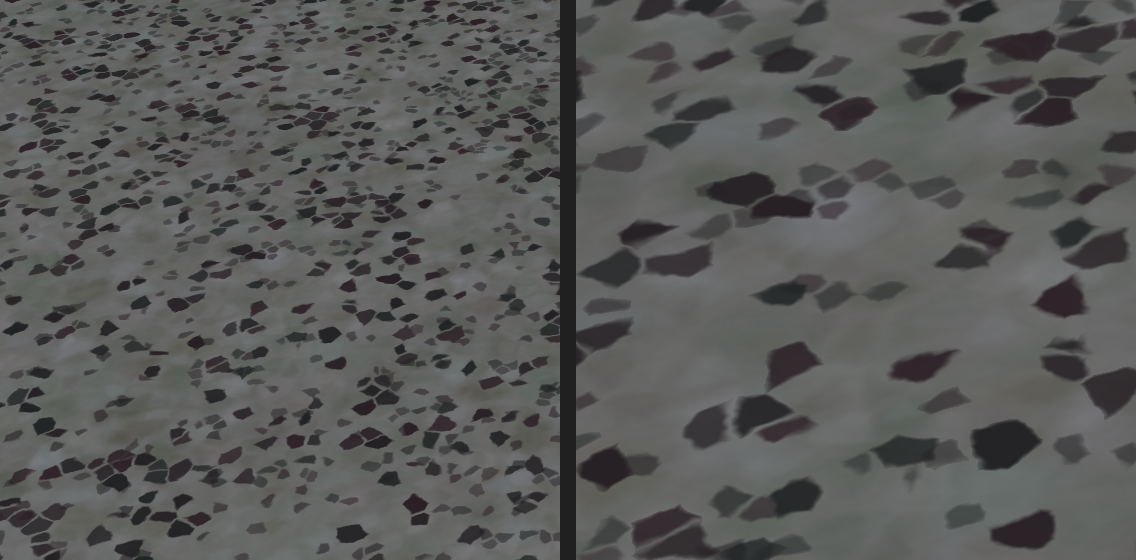
Left, the full canvas; right, a detail of the centre.
Give the GLSL for this texture, as a Shadertoy shader.

```glsl
// Speckled granite slab seen at a slant, with dark mica flecks among pale soft grains.

vec3 hash3(vec2 p) {
    vec3 q = fract(p.xyx * vec3(0.1031, 0.1030, 0.0973));
    q += dot(q, q.yxz + 33.33);
    return fract((q.xxy + q.yzz) * q.zyx);
}

// Cellular noise: xy = id of the nearest cell, z = distance gap to the next one
vec3 cells(vec2 p) {
    vec2 base = floor(p), id = base;
    float nearest = 9.0, second = 9.0;
    for (int j = -1; j <= 1; j++)
    for (int i = -1; i <= 1; i++) {
        vec2 cell = base + vec2(i, j);
        float d = length(cell + 0.1 + 0.8 * hash3(cell).xy - p);
        if (d < nearest) {
            second = nearest;
            nearest = d;
            id = cell;
        } else {
            second = min(second, d);
        }
    }
    return vec3(id, second - nearest);
}

// Layered sines, roughly -1 to 1
float waves(vec2 p) {
    float sum = 0.0, amp = 0.5;
    for (int i = 0; i < 4; i++) {
        sum += amp * sin(p.x + 1.7 * sin(p.y * 0.8)) * cos(p.y + 1.3 * sin(p.x * 0.7));
        p = mat2(1.5, 1.1, -1.1, 1.5) * p + 2.3;
        amp *= 0.6;
    }
    return sum;
}

// Soft tonal grains, each with its own brightness and slight tint
vec3 paleGrains(vec2 p, float contrast) {
    vec3 c = cells(p);
    vec3 h = hash3(c.xy + 71.0);
    vec3 tint = (h.yzx - 0.5) * vec3(0.25, 0.12, 0.35);
    return contrast * (h.x - 0.5 + tint) * smoothstep(0.0, 0.55, c.z);
}

// Angular dark flecks that gather in loose clusters: rgb = colour, a = cover
vec4 flecks(vec2 p, float share, float softness) {
    vec3 c = cells(p);
    vec3 h = hash3(c.xy + 19.0);
    float chosen = step(h.x, share * (1.0 + 0.9 * waves(c.xy * 0.23)));
    float rim = 0.04 + 0.2 * h.y;
    float cover = chosen * smoothstep(rim - softness, rim + softness, c.z);
    vec3 mica = mix(vec3(0.115, 0.135, 0.135), vec3(0.17, 0.12, 0.145), h.z);
    return vec4(mica, cover * (0.72 + 0.28 * fract(h.y * 7.0)));
}

void mainImage(out vec4 fragColor, in vec2 fragCoord) {
    vec2 uv = fragCoord / iResolution.xy;

    // Slanted floor plane, then stretch the grain towards the upper right
    vec2 ground = vec2(uv.x - 0.5, 3.1) / (2.4 - uv.y);
    vec2 grain = mat2(0.62, -0.57, 0.42, 0.82) * ground * 74.0;
    grain += 0.16 * vec2(waves(grain * 1.9), waves(grain.yx * 1.9 + 5.0));

    // Pale ground: broad stains, quartz grains and fine mottling
    vec3 col = vec3(0.398, 0.405, 0.396) - 0.012 * uv.y;
    col += 0.014 * waves(ground * 9.0);
    col += vec3(0.008, -0.003, 0.006) * waves(ground * 16.0 + 4.0);
    col += paleGrains(grain * 0.42 + 8.0, 0.09);
    col += paleGrains(grain * 0.8 + 31.0, 0.055);
    col += 0.012 * waves(grain * 3.5);

    // Small faint flecks, then the bold ones
    float softness = 0.12 + 0.07 * uv.y;
    vec4 faint = flecks(grain * 1.45 + 57.0, 0.13, softness * 1.4);
    vec4 bold = flecks(grain, 0.21, softness);
    col = mix(col, faint.rgb, 0.6 * faint.a);
    col = mix(col, bold.rgb, bold.a);

    fragColor = vec4(col, 1.0);
}
```
